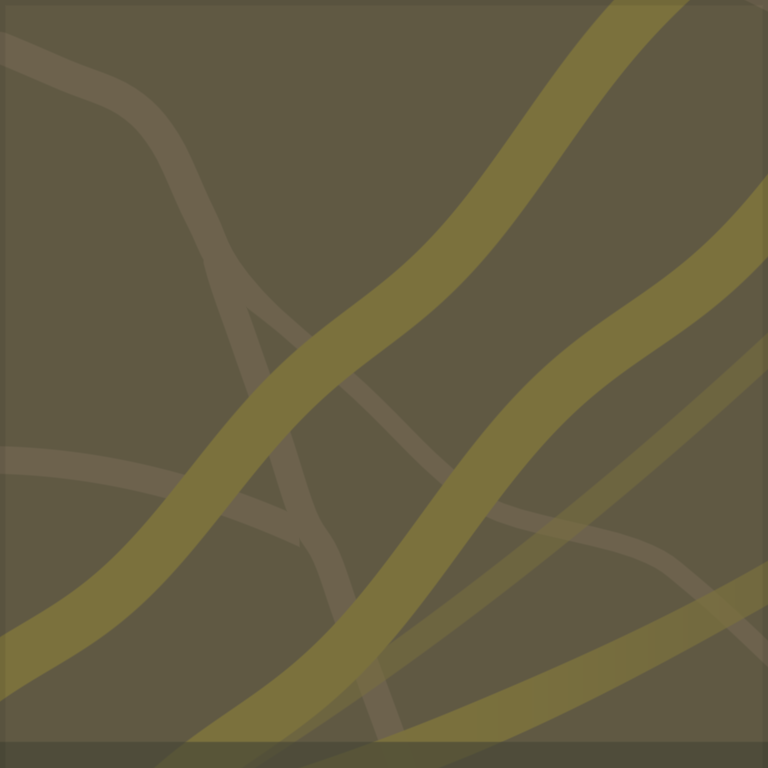
This background is drawn by a Shadertoy shader. Its source:

```glsl
const vec3 GROUND = vec3(0.376, 0.349, 0.264);
const vec3 TRAIL = vec3(0.427, 0.385, 0.302);
const vec3 OCHRE = vec3(0.482, 0.443, 0.239);
const vec3 SHADE = vec3(0.272, 0.273, 0.208);
const float SOFTNESS = 0.0015;
const float BAND_RADIUS = 0.035;
const float TRAIL_RADIUS = 0.018;
const float STRIP_HEIGHT = 0.034;
const float STRIP_OPACITY = 0.65;
const float BORDER_WIDTH = 0.007;
const float BORDER_DIM = 0.07;

// Knots of the winding trail, then of its branch
const int BRANCH_START = 13;
const int KNOTS = 22;
const int STEPS = 6;
const vec2 KNOT[KNOTS] = vec2[](
    vec2(-0.052, 0.955), vec2(0.0, 0.938), vec2(0.085, 0.902), vec2(0.165, 0.868),
    vec2(0.215, 0.815), vec2(0.262, 0.716), vec2(0.312, 0.632), vec2(0.469, 0.490),
    vec2(0.573, 0.388), vec2(0.651, 0.333), vec2(0.827, 0.286), vec2(0.905, 0.236),
    vec2(1.03, 0.12),
    vec2(0.27, 0.75), vec2(0.283, 0.66), vec2(0.318, 0.555), vec2(0.36, 0.435),
    vec2(0.395, 0.328), vec2(0.425, 0.275), vec2(0.455, 0.19), vec2(0.512, 0.035),
    vec2(0.53, -0.02));

float coverage(float d) {
    return 1.0 - smoothstep(-SOFTNESS, SOFTNESS, d);
}

float segmentDistance(vec2 p, vec2 a, vec2 b) {
    vec2 ab = b - a;
    return length(p - a - ab * clamp(dot(p - a, ab) / dot(ab, ab), 0.0, 1.0));
}

vec2 catmullRom(vec2 a, vec2 b, vec2 c, vec2 d, float t) {
    return b + 0.5 * t * (c - a + t * (2.0 * a - 5.0 * b + 4.0 * c - d
         + t * (3.0 * (b - c) + d - a)));
}

// Distance to the spline through the knots first..last-1
float splineDistance(vec2 p, int first, int last) {
    float d = 1e3;
    for (int i = first + 1; i < last - 1; i++) {
        vec2 after = KNOT[min(i + 2, last - 1)];
        vec2 from = KNOT[i];
        for (int s = 1; s <= STEPS; s++) {
            vec2 to = catmullRom(KNOT[i - 1], KNOT[i], KNOT[i + 1], after,
                                 float(s) / float(STEPS));
            d = min(d, segmentDistance(p, from, to));
            from = to;
        }
    }
    return d;
}

// poly: height, slope, curvature; wave: amplitude, frequency, crest
float ribbonDistance(vec2 p, vec3 poly, vec3 wave) {
    float phase = wave.y * (p.x - wave.z);
    float height = poly.x + p.x * (poly.y + p.x * poly.z) + wave.x * cos(phase);
    float slope = poly.y + 2.0 * poly.z * p.x - wave.x * wave.y * sin(phase);
    return abs(p.y - height) / sqrt(1.0 + slope * slope);
}

float trailCoverage(vec2 p) {
    float taper = mix(0.0205, 0.0125, smoothstep(0.27, 0.37, p.x));
    float winding = splineDistance(p, 0, BRANCH_START) - taper;
    float branch = splineDistance(p, BRANCH_START, KNOTS) - TRAIL_RADIUS;
    float side = ribbonDistance(p, vec3(0.401, -0.027, -0.545), vec3(0.0)) - TRAIL_RADIUS;
    side = max(side, p.x - 0.39);
    float corner = segmentDistance(p, vec2(0.96, 1.015), vec2(1.03, 0.98)) - 0.009;
    return coverage(min(min(winding, branch), min(side, corner)));
}

void mainImage(out vec4 fragColor, in vec2 fragCoord) {
    vec2 p = fragCoord / iResolution.xy;
    vec3 color = mix(GROUND, TRAIL, trailCoverage(p));

    // Translucent straight bands, fading to the right
    float thin = ribbonDistance(p, vec3(-0.1688, 0.502, 0.21), vec3(0.0)) - 0.0175;
    color = mix(color, OCHRE, 0.48 * coverage(thin));
    float lowRadius = mix(0.031, 0.0248, smoothstep(0.6, 1.0, p.x));
    float low = ribbonDistance(p, vec3(-0.1295, 0.1708, 0.2), vec3(0.0)) - lowRadius;
    color = mix(color, OCHRE, mix(0.95, 0.68, smoothstep(0.6, 1.0, p.x)) * coverage(low));

    // Opaque meandering bands
    float upper = ribbonDistance(p, vec3(0.1154, 0.863, 0.19), vec3(0.019, 14.6, 0.375));
    float lower = ribbonDistance(p, vec3(-0.2815, 1.0255, 0.0), vec3(0.027, 12.2, 0.705));
    color = mix(color, OCHRE, coverage(min(upper, lower) - BAND_RADIUS));

    // Shaded bottom strip and thin dim border
    color = mix(color, SHADE, STRIP_OPACITY * coverage(p.y - STRIP_HEIGHT));
    float edge = min(min(p.x, 1.0 - p.x), 1.0 - p.y);
    color *= 1.0 - BORDER_DIM * coverage(edge - BORDER_WIDTH);
    fragColor = vec4(color, 1.0);
}
```
